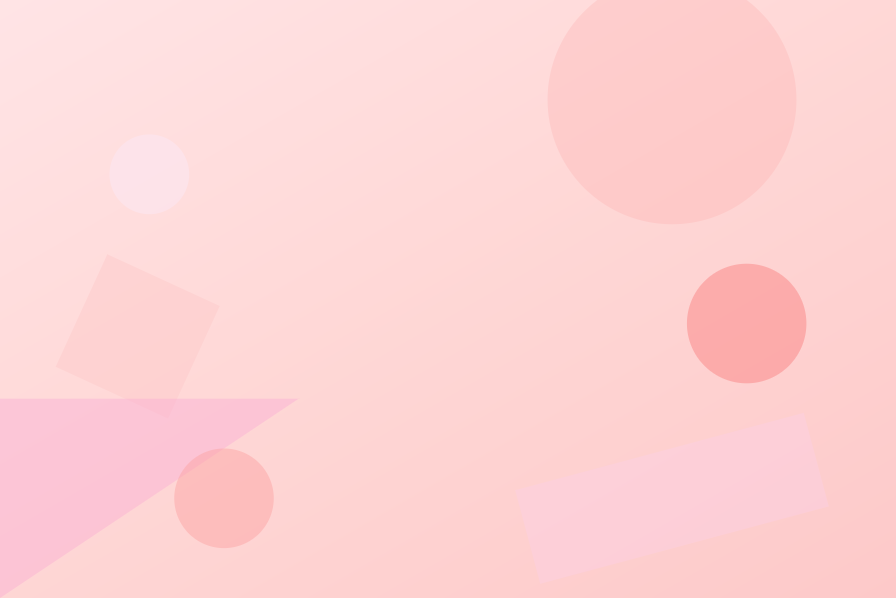
Write a WebGL 1 fragment shader that draws this background.

```glsl
precision highp float;
// Soft pink diagonal gradient with translucent circles, boxes and a corner triangle.

uniform vec2 u_resolution;

// Canvas in units of its height
const vec2 CANVAS = vec2(1.5, 1.0);

// Background gradient, from top left to bottom right
const vec2 GRADIENT_DIR = vec2(0.5, -0.866);
const vec3 BLUSH = vec3(1.0, 0.894, 0.900);
const vec3 PEACH = vec3(0.998, 0.843, 0.837);
const vec3 CORAL = vec3(0.992, 0.788, 0.788);

// Shape tints, with opacity in alpha
const vec4 BIG_DISC_TINT = vec4(0.988, 0.647, 0.647, 0.26);
const vec4 PALE_DISC_TINT = vec4(0.988, 0.906, 0.953, 0.55);
const vec4 RED_DISC_TINT = vec4(0.973, 0.443, 0.443, 0.40);
const vec4 LOW_DISC_TINT = vec4(0.988, 0.647, 0.647, 0.50);
const vec4 SQUARE_TINT = vec4(0.996, 0.792, 0.792, 0.50);
const vec4 BAR_TINT = vec4(0.984, 0.812, 0.910, 0.38);
const vec4 TRIANGLE_TINT = vec4(0.976, 0.659, 0.831, 0.40);

// Discs: center and radius
const vec3 BIG_DISC = vec3(1.125, 0.8333, 0.2083);
const vec3 PALE_DISC = vec3(0.25, 0.7085, 0.0667);
const vec3 RED_DISC = vec3(1.25, 0.459, 0.1);
const vec3 LOW_DISC = vec3(0.375, 0.1667, 0.0833);

// Boxes: center and half size, then tilt in degrees
const vec4 SQUARE = vec4(0.2305, 0.4375, 0.1035, 0.1035);
const float SQUARE_TILT = -24.7;
const vec4 BAR = vec4(1.125, 0.1667, 0.25, 0.081);
const float BAR_TILT = 15.0;

// Triangle: top edge and normal of its slanted edge through the origin
const float TRIANGLE_TOP = 0.3333;
const vec2 TRIANGLE_NORMAL = vec2(0.5547, -0.8321);

float discDistance(vec2 p, vec3 disc) {
  return length(p - disc.xy) - disc.z;
}

float boxDistance(vec2 p, vec4 box, float tilt) {
  float c = cos(radians(tilt));
  float s = sin(radians(tilt));
  vec2 q = p - box.xy;
  q = abs(vec2(c * q.x + s * q.y, c * q.y - s * q.x)) - box.zw;
  return length(max(q, 0.0)) + min(max(q.x, q.y), 0.0);
}

float triangleDistance(vec2 p) {
  return max(p.y - TRIANGLE_TOP, dot(p, TRIANGLE_NORMAL));
}

vec3 background(vec2 p) {
  float span = dot(CANVAS, abs(GRADIENT_DIR));
  float t = dot(p - 0.5 * CANVAS, GRADIENT_DIR) / span + 0.5;
  vec3 firstHalf = mix(BLUSH, PEACH, clamp(2.0 * t, 0.0, 1.0));
  return mix(firstHalf, CORAL, clamp(2.0 * t - 1.0, 0.0, 1.0));
}

// Blend a tint inside a shape with an edge about one pixel wide
vec3 paint(vec3 base, vec4 tint, float dist) {
  float coverage = clamp(0.5 - dist * u_resolution.y, 0.0, 1.0);
  return mix(base, tint.rgb, tint.a * coverage);
}

void main() {
  vec2 p = gl_FragCoord.xy / u_resolution * CANVAS;
  vec3 color = background(p);

  // Shapes from back to front
  color = paint(color, BIG_DISC_TINT, discDistance(p, BIG_DISC));
  color = paint(color, PALE_DISC_TINT, discDistance(p, PALE_DISC));
  color = paint(color, SQUARE_TINT, boxDistance(p, SQUARE, SQUARE_TILT));
  color = paint(color, BAR_TINT, boxDistance(p, BAR, BAR_TILT));
  color = paint(color, TRIANGLE_TINT, triangleDistance(p));
  color = paint(color, RED_DISC_TINT, discDistance(p, RED_DISC));
  color = paint(color, LOW_DISC_TINT, discDistance(p, LOW_DISC));

  gl_FragColor = vec4(color, 1.0);
}
```
